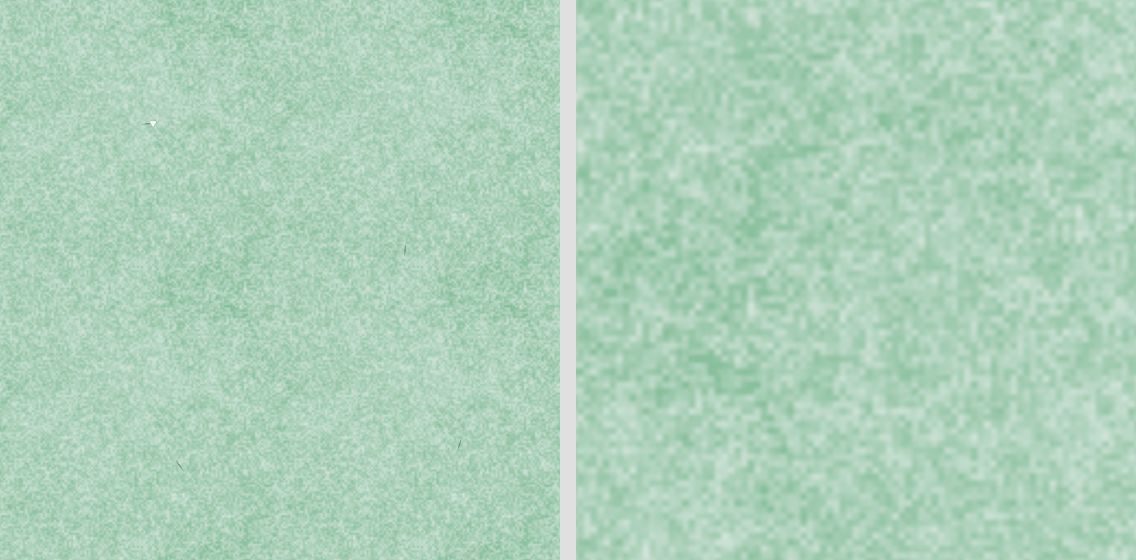
Left: the whole. Right: its middle third, enlarged.
Reproduce this texture procedurally as a three.js fragment shader.

```glsl
// Mottled mint green paper with soft clouds, fine grain and a few tiny flecks.
varying vec2 vUv;

const float TAU = 6.2831853;
const float REPEATS = 2.0;
const vec3 DEEP_MINT = vec3(0.56, 0.763, 0.632);
const vec3 PALE_MINT = vec3(0.80, 0.882, 0.836);
const vec3 SCRATCH_GREEN = vec3(0.33, 0.50, 0.42);
const vec3 CHIP_WHITE = vec3(0.97, 0.98, 0.95);

float hash(vec2 p) {
  vec3 q = fract(vec3(p.xyx) * 0.1031);
  q += dot(q, q.yzx + 33.33);
  return fract((q.x + q.y) * q.z);
}

// Value noise in -0.5..0.5 that wraps after the given number of cells.
float wrapNoise(vec2 uv, vec2 cells, float seed) {
  vec2 p = uv * cells;
  vec2 i = floor(p);
  vec2 f = fract(p);
  f = f * f * (3.0 - 2.0 * f);
  vec2 a = mod(i, cells) + seed;
  vec2 b = mod(i + 1.0, cells) + seed;
  float low = mix(hash(a), hash(vec2(b.x, a.y)), f.x);
  float high = mix(hash(vec2(a.x, b.y)), hash(b), f.x);
  return mix(low, high, f.y) - 0.5;
}

// Octaves of wrapping noise, each scaled by gain.
float wrapFbm(vec2 uv, float cells, float gain, float seed) {
  float sum = 0.0;
  float weight = 1.0;
  for (int i = 0; i < 4; i++) {
    sum += weight * wrapNoise(uv, vec2(cells), seed);
    cells *= 2.0;
    weight *= gain;
    seed += 17.0;
  }
  return sum;
}

// Distance to a sliver that tapers to both ends.
float sliver(vec2 p, float angle, float halfLength, float halfWidth) {
  float c = cos(angle);
  float s = sin(angle);
  p = vec2(c * p.x + s * p.y, c * p.y - s * p.x);
  float taper = max(1.0 - abs(p.x) / halfLength, 0.0);
  return max(abs(p.y) - halfWidth * taper, abs(p.x) - halfLength);
}

float coverage(float d) {
  return 1.0 - smoothstep(-0.0008, 0.0012, d);
}

// Broad pale and deep areas.
float cloudTone(vec2 tile) {
  float bands = -0.08 * cos(TAU * (tile.x - 0.93)) - 0.04 * cos(TAU * (tile.y - 0.06));
  return bands + 0.17 * wrapFbm(tile, 3.0, 0.7, 5.0);
}

// Fine speckle, with a faint vertical fibre.
float grainTone(vec2 tile) {
  float speckle = 0.145 * wrapFbm(tile, 16.0, 1.67, 71.0);
  float fibre = 0.15 * wrapNoise(tile, vec2(120.0, 60.0), 151.0);
  return speckle + fibre;
}

// Scattered dark slivers, the first one beside a white chip.
vec3 addFlecks(vec3 color, vec2 uv) {
  for (int i = 0; i < 4; i++) {
    float id = float(i);
    vec2 center = 0.15 + 0.7 * vec2(hash(vec2(id, 3.7)), hash(vec2(id, 9.2)));
    float angle = TAU * hash(vec2(id, 21.4));
    vec2 p = uv - center;
    float scratch = coverage(sliver(p, angle, 0.010, 0.0012));
    color = mix(color, SCRATCH_GREEN, 0.7 * scratch);
    if (i == 0) {
      vec2 q = p - 0.010 * vec2(cos(angle), sin(angle));
      float ragged = 0.0012 * sin(3.0 * atan(q.y, q.x + 0.00001));
      float chip = length(q) - 0.0045 - ragged;
      color = mix(color, SCRATCH_GREEN, 0.4 * coverage(chip - 0.001));
      color = mix(color, CHIP_WHITE, coverage(chip));
    }
  }
  return color;
}

void main() {
  vec2 tile = vUv * REPEATS;
  float clouds = cloudTone(tile);
  float grain = grainTone(tile) * (1.0 - 1.2 * clouds);
  float tone = clamp(0.49 + clouds + grain, -0.1, 1.1);
  vec3 color = mix(DEEP_MINT, PALE_MINT, tone);
  gl_FragColor = vec4(addFlecks(color, vUv), 1.0);
}
```
